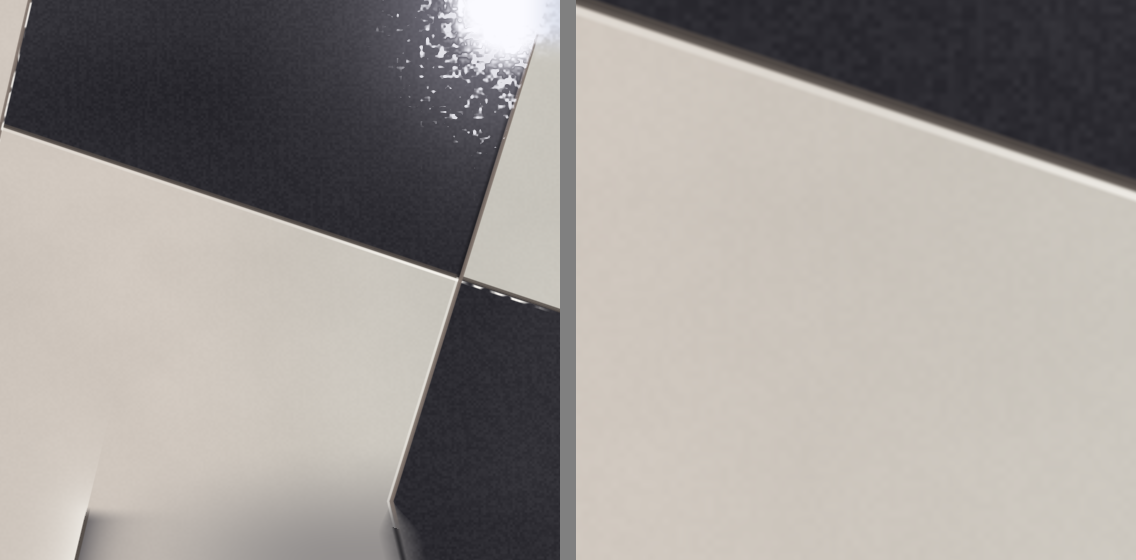
Left, the full canvas; right, a detail of the centre.
A WebGL 2 fragment shader for this pattern:

```glsl
#version 300 es
precision highp float;
// Glossy black and cream checkerboard floor tiles, seen close up and tilted, with a window glare.
uniform vec2 u_resolution;
out vec4 fragColor;

const vec2 CORNER = vec2(0.823, 0.503);      // where four tiles meet
const float ROW_SLOPE = -0.333;
const float RIGHT_LEAN = 0.311;              // lean of the joint through CORNER
const float LEFT_LEAN = 0.230;               // lean of the joint one tile to the left
const float TILE_WIDTH = 0.884;
const float TILE_HEIGHT = 0.92;
const float GROUT_HALF = 0.0034;
const vec2 GLARE_CENTER = vec2(0.905, 1.0);
const vec2 STUB_TOP = vec2(0.1536, 0.082);   // short joint at the lower left
const vec3 CREAM_WARM = vec3(0.81, 0.775, 0.74);
const vec3 CREAM_COOL = vec3(0.785, 0.772, 0.74);
const vec3 BLACK_TILE = vec3(0.165, 0.162, 0.185);
const vec3 BLACK_SHEEN = vec3(0.27, 0.265, 0.29);
const vec3 GROUT = vec3(0.49, 0.44, 0.41);
const vec3 GROUT_DARK = vec3(0.33, 0.30, 0.28);
const vec3 BEVEL = vec3(0.96, 0.95, 0.93);
const vec3 SOFT_GREY = vec3(0.58, 0.565, 0.56);
const vec3 GLARE = vec3(0.98, 0.98, 1.0);

float hash(vec2 p) {
  return fract(sin(dot(p, vec2(127.1, 311.7))) * 43758.5453);
}

float noise(vec2 p) {
  vec2 i = floor(p), f = fract(p);
  f = f * f * (3.0 - 2.0 * f);
  return mix(mix(hash(i), hash(i + vec2(1, 0)), f.x),
             mix(hash(i + vec2(0, 1)), hash(i + vec2(1, 1)), f.x), f.y);
}

float fbm(vec2 p) {
  float sum = 0.0, amp = 0.5;
  for (int i = 0; i < 4; i++) {
    sum += amp * noise(p);
    p = p * 2.1 + 7.3;
    amp *= 0.5;
  }
  return sum;
}

float stripe(float d, float halfWidth, float soft) {
  return 1.0 - smoothstep(halfWidth - soft, halfWidth + soft, abs(d));
}

float paritySign(float k) {
  return mod(k, 2.0) < 0.5 ? 1.0 : -1.0;
}

void main() {
  vec2 p = gl_FragCoord.xy / u_resolution;
  float soft = max(0.0017, 0.8 / u_resolution.y);

  // Joint distances; columns fan out slightly and the lowest part bends and blurs
  float low = smoothstep(0.115, 0.04, p.y);
  float bentX = p.x - 0.55 * max(0.105 - p.y, 0.0);
  float rise = p.y - CORNER.y;
  float width = TILE_WIDTH + (RIGHT_LEAN - LEFT_LEAN) * rise;
  float column = (bentX - CORNER.x - RIGHT_LEAN * rise) / width + 1.0;
  float row = (rise - ROW_SLOPE * (p.x - CORNER.x)) * 0.949 / TILE_HEIGHT;
  float kc = floor(column + 0.5), kr = floor(row + 0.5);
  float dc = (column - kc) * width * 0.957;
  float dr = (row - kr) * TILE_HEIGHT;

  // Checker with soft edges
  float sideC = clamp(dc / (soft + 0.035 * low), -1.0, 1.0) * paritySign(kc);
  float sideR = clamp(dr / soft, -1.0, 1.0) * paritySign(kr);
  float dark = 0.5 + 0.5 * sideC * sideR;

  // Cream glaze, clouded, with a grey shade along the bottom
  float cloud = fbm(p * 6.0) - 0.47;
  float grain = noise(p * 230.0) - 0.5;
  vec3 cream = mix(CREAM_WARM, CREAM_COOL, smoothstep(0.2, 0.9, p.x));
  cream += 0.045 * cloud + 0.012 * grain;
  float shade = smoothstep(0.19, -0.03, p.y - 0.05 * p.x) * smoothstep(0.12, 0.6, p.x);
  cream = mix(cream, SOFT_GREY, shade);

  // Short joint with a bright left edge and a soft shadow on its right
  float ds = p.x - STUB_TOP.x - 0.238 * (p.y - STUB_TOP.y);
  float stubFade = smoothstep(STUB_TOP.y + 0.015, STUB_TOP.y - 0.015, p.y);
  float glow = exp(-length(vec2(ds, max(p.y - STUB_TOP.y, 0.0))) / 0.05);
  cream = mix(cream, BEVEL, 0.75 * glow * smoothstep(soft, -soft, ds));
  cream = mix(cream, BLACK_SHEEN, 0.8 * stubFade * exp(-max(ds, 0.0) / 0.045) * step(0.0, ds));
  cream = mix(cream, GROUT_DARK, 0.9 * stubFade * stripe(ds - 0.002, GROUT_HALF, soft));

  // Black glaze with sheen toward the light
  float sheen = smoothstep(0.35, 0.85, p.x) * smoothstep(0.45, 0.95, p.y);
  sheen += 0.3 * smoothstep(0.8, 1.0, p.y) + 0.2 * smoothstep(0.7, 0.95, p.x);
  vec3 black = mix(BLACK_TILE, BLACK_SHEEN, min(sheen, 1.0)) + 0.04 * cloud + 0.045 * grain;
  vec3 color = mix(cream, black, dark);

  // Grout, shadow lines and lit bevels
  float above = smoothstep(-soft, soft, dr);
  float dashes = smoothstep(0.25, 0.6, noise(p * 75.0));
  float pastCorner = smoothstep(1.0, 1.01, column);
  float rowLit = mix(mix(0.4, 0.95, smoothstep(0.45, 0.78, p.x)),
                     dashes * smoothstep(0.99, 0.93, p.x), pastCorner);
  color = mix(color, GROUT_DARK, 0.85 * stripe(dr - 0.001, GROUT_HALF, soft));
  color = mix(color, BEVEL, rowLit * stripe(dr + 0.0055, 0.0022, soft));
  float rightJoint = step(0.5, kc);
  color = mix(color, BLACK_TILE * 0.6, 0.7 * rightJoint * above * stripe(dc + 0.004, 0.004, 0.004));
  color = mix(color, GROUT, 0.9 * (1.0 - low) * stripe(dc, GROUT_HALF, soft));
  color = mix(color, BEVEL, 0.5 * (1.0 - low) * (1.0 - above) * stripe(dc + 0.006, 0.002, soft));
  color = mix(color, BEVEL, 0.9 * dashes * (1.0 - rightJoint) * stripe(dc - 0.003, 0.0018, soft));

  // Window glare: broad haze, glitter on the rippled glaze, blown-out core
  vec2 g = p - GLARE_CENTER;
  float haze = exp(-dot(g / vec2(0.20, 0.19), g / vec2(0.20, 0.19)));
  float reach = exp(-dot(g / vec2(0.16, 0.22), g / vec2(0.16, 0.22)));
  float ripple = 0.6 * noise(p * vec2(85.0, 110.0)) + 0.4 * noise(p * 190.0);
  float glitter = smoothstep(0.0, 0.22, ripple - 0.82 + 0.55 * reach) * smoothstep(0.03, 0.25, reach);
  float core = smoothstep(0.14, 0.075, length(g * vec2(1.15, 1.0)) + 0.07 * (ripple - 0.5));
  float onBlack = max(dark, smoothstep(0.90, 0.95, p.y));
  color = mix(color, vec3(0.66, 0.65, 0.72), 0.6 * haze * onBlack);
  color = mix(color, GLARE, 0.85 * glitter * dark);
  color = mix(color, GLARE, core * max(dark, smoothstep(0.88, 0.95, p.y)));
  color = mix(color, vec3(0.86, 0.88, 0.93), 0.8 * smoothstep(0.93, 1.0, p.x) * smoothstep(0.88, 0.97, p.y));

  fragColor = vec4(clamp(color, 0.0, 1.0), 1.0);
}
```
